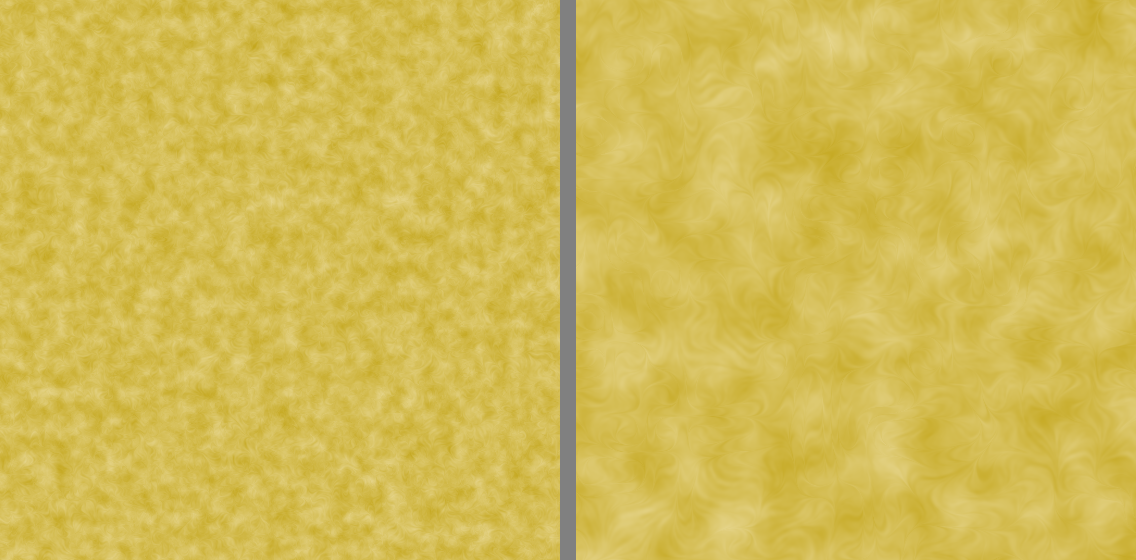
Left: the whole. Right: its middle third, enlarged.
Write a Shadertoy shader that draws this texture.

```glsl
// Soft mustard felt: cloudy light and dark blotches under fine, swirling fibres.

const float TAU = 6.2831853;
const vec3 MUSTARD = vec3(0.833, 0.743, 0.328);
const vec3 TONE_STEP = vec3(0.052, 0.070, 0.170);

float hash(vec2 cell) {
    return fract(sin(dot(cell, vec2(127.1, 311.7))) * 43758.5453);
}

vec2 fade(vec2 f) {
    return f * f * (3.0 - 2.0 * f);
}

// Smooth value noise, 0 to 1
float valueNoise(vec2 p) {
    vec2 i = floor(p);
    vec2 w = fade(p - i);
    float low = mix(hash(i), hash(i + vec2(1, 0)), w.x);
    float high = mix(hash(i + vec2(0, 1)), hash(i + vec2(1, 1)), w.x);
    return mix(low, high, w.y);
}

// Slope of a random unit gradient at one lattice corner
float cornerSlope(vec2 cell, vec2 offset) {
    float angle = TAU * hash(cell);
    return dot(vec2(cos(angle), sin(angle)), offset);
}

// Gradient noise, centred on zero
float gradientNoise(vec2 p) {
    vec2 i = floor(p);
    vec2 f = p - i;
    vec2 w = fade(f);
    vec2 right = vec2(1, 0);
    vec2 up = vec2(0, 1);
    float low = mix(cornerSlope(i, f), cornerSlope(i + right, f - right), w.x);
    float high = mix(cornerSlope(i + up, f - up), cornerSlope(i + 1.0, f - 1.0), w.x);
    return mix(low, high, w.y);
}

// Cloudy blotches at three sizes
float blotches(vec2 p, float frequency) {
    return gradientNoise(p * frequency)
         + 0.55 * gradientNoise(p * frequency * 1.8 + 37.3)
         + 0.30 * gradientNoise(p * frequency * 0.43 + 81.7);
}

// Local direction of the fibres
vec2 fibreDirection(vec2 p, float frequency) {
    float angle = 2.0 * TAU * valueNoise(p * frequency + 13.6);
    return vec2(cos(angle), sin(angle));
}

// Fine grain averaged along the curved path through p, one way
float grainAlongPath(vec2 p, float stepLength, float grainFrequency) {
    const int STEPS = 8;
    float sum = 0.0;
    for (int i = 0; i < STEPS; i++) {
        p += stepLength * fibreDirection(p, 45.0);
        sum += valueNoise(p * grainFrequency + 5.2) - 0.5;
    }
    return sum / float(STEPS);
}

// Curved fibres, traced both ways
float fibres(vec2 p, float stepLength, float grainFrequency) {
    return 0.5 * (grainAlongPath(p, stepLength, grainFrequency)
                + grainAlongPath(p, -stepLength, grainFrequency));
}

void mainImage(out vec4 fragColor, in vec2 fragCoord) {
    vec2 uv = fragCoord / iResolution.y;

    float tone = 1.1 * blotches(uv, 32.0)
               + 1.6 * fibres(uv, 0.001, 340.0);

    fragColor = vec4(MUSTARD + TONE_STEP * tone, 1.0);
}
```
